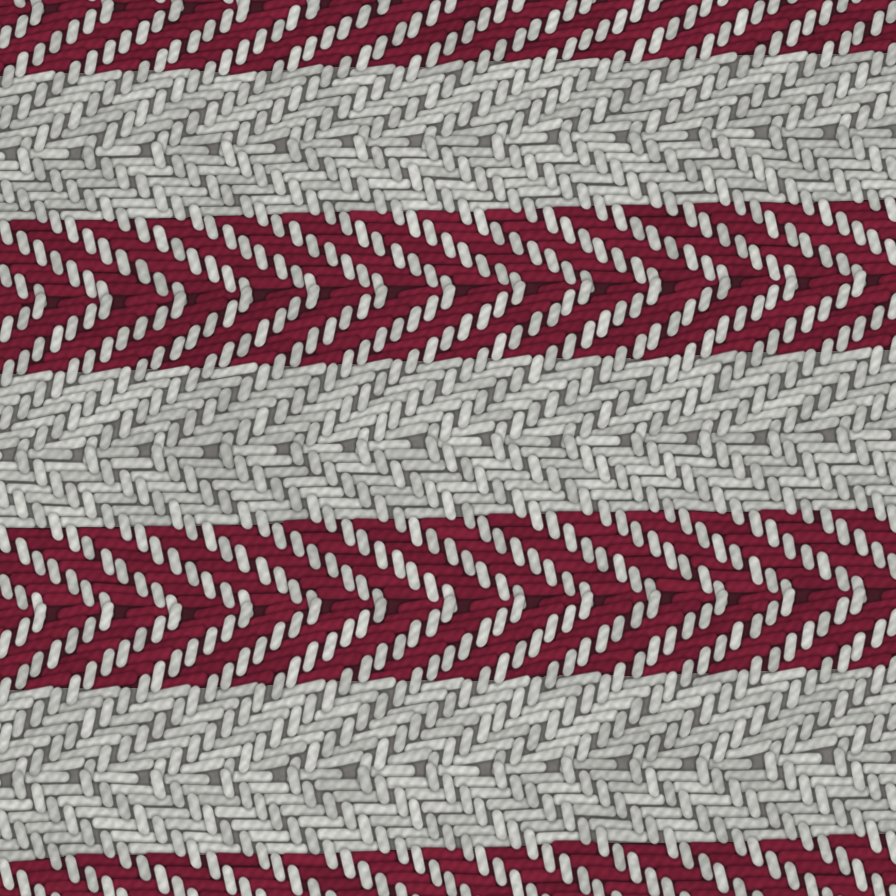
A three.js fragment shader for this texture:

```glsl
// Striped herringbone cloth: pale warp floats over pale and dark red weft bands.
varying vec2 vUv;

const float ENDS = 52.5;          // warp yarns across
const float BAND_ROWS = 14.0;     // weft yarns in each stripe
const float REPEAT = 4.0;         // ends in one twill repeat
const float CELL_ASPECT = 1.65;   // end spacing over row spacing
const vec3 PALE = vec3(0.735, 0.735, 0.713);
const vec3 RED = vec3(0.435, 0.125, 0.195);
const vec3 PALE_GAP = vec3(0.45, 0.44, 0.425);
const vec3 RED_GAP = vec3(0.26, 0.115, 0.15);

float hash(vec2 p) {
  vec3 q = fract(p.xyx * vec3(0.1031, 0.1030, 0.0973));
  q += dot(q, q.yzx + 33.33);
  return fract((q.x + q.y) * q.z);
}

float noise(vec2 p) {
  vec2 i = floor(p);
  vec2 f = fract(p);
  f = f * f * (3.0 - 2.0 * f);
  float low = mix(hash(i), hash(i + vec2(1.0, 0.0)), f.x);
  float high = mix(hash(i + vec2(0.0, 1.0)), hash(i + vec2(1.0, 1.0)), f.x);
  return mix(low, high, f.y);
}

// Sideways twill step of a row; it turns back in the middle of every stripe.
float twillStep(float row) {
  float turn = mod(row - 0.5 * BAND_ROWS, 2.0 * BAND_ROWS);
  return BAND_ROWS - abs(turn - BAND_ROWS);
}

float isRed(float row) {
  return step(BAND_ROWS, mod(row, 2.0 * BAND_ROWS));
}

// Cloth coordinates: x counts ends, y counts rows downward, with slight tilt and depth.
vec2 clothCoords(vec2 uv) {
  vec2 wobble = vec2(noise(uv * 9.0), noise(uv * 11.0 + 40.0)) - 0.5;
  uv += 0.007 * wobble;
  float down = 1.0 - uv.y + 0.027 * (uv.x - 0.5) - 0.0716;
  float stripe = down * (6.213 - 0.57 * down);
  return vec2(uv.x * ENDS + 0.2, stripe * BAND_ROWS);
}

// Offset from the nearest float in a row, in row units, with small random shifts.
vec2 floatOffset(vec2 cloth, vec2 center, float seed, out vec2 id) {
  float across = cloth.x - center.x;
  float index = floor(across / REPEAT + 0.5);
  id = vec2(index + seed, center.y + 60.0);
  vec2 jitter = vec2(hash(id + 7.3), hash(id + 19.1)) - 0.5;
  vec2 offset = vec2(across - index * REPEAT, cloth.y - center.y);
  return (offset + jitter * vec2(0.22, 0.26)) * vec2(CELL_ASPECT, 1.0);
}

// Lays a rounded, twisted yarn segment along x, with a contact shadow.
vec3 layYarn(vec3 under, vec2 p, float halfLength, float radius, vec3 dye, float seed) {
  float dist = length(vec2(max(abs(p.x) - halfLength, 0.0), p.y));
  float bulge = sqrt(max(0.0, 1.0 - dist * dist / (radius * radius)));
  float twist = sin(5.5 * p.x + 5.0 * p.y + 6.28 * seed);
  vec3 lit = dye * (0.75 + 0.28 * bulge + 0.045 * twist + 0.14 * (seed - 0.5));
  float shadow = 1.0 - smoothstep(radius - 0.05, radius + 0.35, dist);
  float cover = 1.0 - smoothstep(radius - 0.13, radius + 0.1, dist);
  return mix(under * (1.0 - 0.22 * shadow), lit, cover);
}

vec3 weave(vec2 cloth) {
  float baseRow = floor(cloth.y);
  vec3 color = mix(PALE_GAP, RED_GAP, isRed(baseRow));
  vec2 id;

  // Weft floats
  for (int k = -1; k <= 1; k++) {
    float row = baseRow + float(k);
    float here = twillStep(row);
    float lean = twillStep(row + 1.0) - here;
    vec2 p = floatOffset(cloth, vec2(here + 3.0, row + 0.5), 10.0, id);
    p.y -= (0.09 * lean - 0.06) * p.x;
    float red = isRed(row);
    vec3 dye = mix(PALE, RED, red);
    color = layYarn(color, p, 1.75, mix(0.49, 0.55, red), dye, hash(id));
  }

  // Warp floats, each crossing two rows
  for (int k = -2; k <= 1; k++) {
    float row = baseRow + float(k);
    float here = twillStep(row);
    float next = twillStep(row + 1.0);
    vec2 p = floatOffset(cloth, vec2(max(here, next) + 0.5, row + 1.0), 90.0, id);
    p.x -= 0.24 * (next - here) * p.y;
    float seed = hash(id);
    color = layYarn(color, p.yx, 0.55 + 0.2 * seed, 0.56, PALE, seed);
  }
  return color;
}

void main() {
  vec3 color = weave(clothCoords(vUv));

  // Fibre fuzz and broad uneven tone
  float fuzz = noise(vUv * 270.0) + noise(vUv * vec2(110.0, 170.0)) - 1.0;
  float tone = noise(vUv * 4.0 + 12.0) - 0.5;
  color *= 1.0 + 0.08 * fuzz + 0.06 * tone;

  gl_FragColor = vec4(color, 1.0);
}
```
